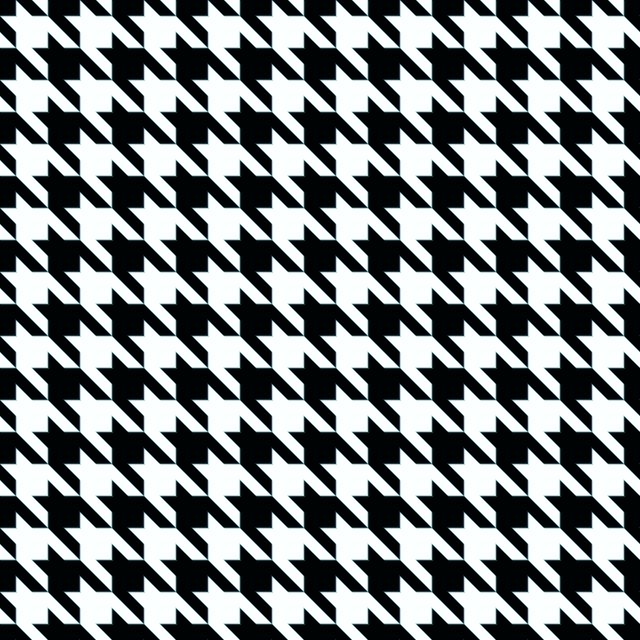
Reproduce this pattern procedurally as a WebGL 1 fragment shader.

```glsl
precision highp float;

uniform vec2 u_resolution;

const float REPEATS = 10.0;                     // checks across and down
const vec2 CHECK_ORIGIN = vec2(0.75);           // top-left of a dark square, in repeats
const float STRIPES_PER_REPEAT = 2.0;           // twill stripes along each axis
const float EDGE_WIDTH = 0.0025;                // straight edges, in canvas units
const float TWILL_EDGE_WIDTH = 0.0020;          // diagonal edges, in canvas units
const vec3 INK = vec3(0.0, 0.01, 0.01);
const vec3 PAPER = vec3(0.99, 1.0, 1.0);
const vec3 EDGE_GAMMA = vec3(1.40, 0.87, 0.73); // teal cast between ink and paper

// Signed distance to the bands filling the first half of each unit, positive inside
float bandDistance(float x) {
  return 0.25 - abs(fract(x + 0.25) - 0.5);
}

// Antialiased coverage, never narrower than one pixel
float coverage(float distance, float width, float pixel) {
  return clamp(distance / max(width, pixel) + 0.5, 0.0, 1.0);
}

// Dark share of the weave: solid where threads agree, twill where they cross
float houndstooth(vec2 p, float pixel) {
  float twillScale = REPEATS * STRIPES_PER_REPEAT * sqrt(2.0);
  float twill = bandDistance((p.y - p.x) * STRIPES_PER_REPEAT) / twillScale;

  float warp = coverage(bandDistance(p.x) / REPEATS, EDGE_WIDTH, pixel);
  float weft = coverage(bandDistance(p.y) / REPEATS, EDGE_WIDTH, pixel);
  float stripe = coverage(twill, TWILL_EDGE_WIDTH, pixel);

  float darkWeft = mix(stripe, 1.0, warp);
  float lightWeft = mix(0.0, 1.0 - stripe, warp);
  return mix(lightWeft, darkWeft, weft);
}

void main() {
  vec2 uv = gl_FragCoord.xy / u_resolution;
  float pixel = 1.0 / min(u_resolution.x, u_resolution.y);

  // Weave coordinates run right and down
  vec2 p = vec2(uv.x, 1.0 - uv.y) * REPEATS - CHECK_ORIGIN;

  // Tinted transition from ink to paper
  float light = clamp(1.0 - houndstooth(p, pixel), 0.0, 1.0);
  vec3 blend = pow(vec3(light), EDGE_GAMMA);
  gl_FragColor = vec4(mix(INK, PAPER, blend), 1.0);
}
```
